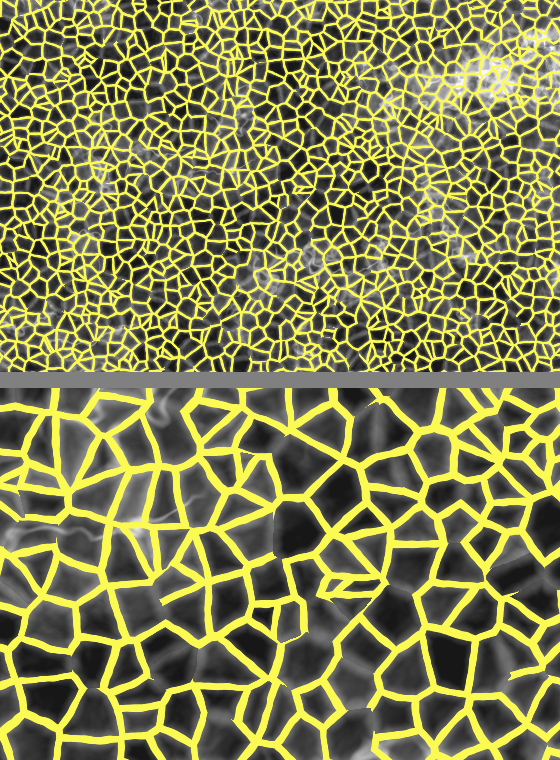
Top, the full canvas; bottom, a detail of the centre.
This texture is drawn by a WebGL 1 fragment shader. Its source:

```glsl
precision highp float;
// Yellow network of irregular cell outlines over a grey, porous micrograph-like surface.
uniform vec2 u_resolution;

const vec3 OUTLINE_YELLOW = vec3(0.98, 0.98, 0.32);
const float CELLS_PER_HEIGHT = 25.0;
const float LINE_HALF_WIDTH = 0.0033;
const float GAP_CHANCE = 0.13;

float hash(vec2 p) {
  vec3 q = fract(vec3(p.xyx) * 0.1031);
  q += dot(q, q.yzx + 33.33);
  return fract((q.x + q.y) * q.z);
}

// Warped sine octaves, roughly -1 to 1
float layeredSines(vec2 p) {
  float sum = 0.0;
  float amplitude = 0.5;
  for (int i = 0; i < 5; i++) {
    p = mat2(1.36, 1.02, -1.02, 1.36) * p + 1.7;
    sum += amplitude * sin(p.x + 1.6 * sin(p.y + 0.7 * sin(p.x * 0.6)));
    amplitude *= 0.62;
  }
  return sum;
}

// Each grid square holds one to three seeds; absent seeds are moved far away
vec2 seedPoint(vec2 square, float slot) {
  float crowd = hash(square + 71.3);
  float needed = slot < 0.5 ? 0.0 : 0.5 + 0.2 * slot;
  vec2 key = square + slot * vec2(37.7, 91.1);
  vec2 offset = 0.04 + 0.92 * vec2(hash(key + 5.3), hash(key + 18.9));
  return square + offset + (crowd < needed ? 1000.0 : 0.0);
}

vec2 nearestSeed(vec2 p) {
  vec2 best = vec2(0.0);
  float bestDistance = 1e5;
  for (int y = -1; y <= 1; y++)
  for (int x = -1; x <= 1; x++)
  for (int s = 0; s < 3; s++) {
    vec2 seed = seedPoint(floor(p) + vec2(float(x), float(y)), float(s));
    float d = dot(seed - p, seed - p);
    if (d < bestDistance) {
      bestDistance = d;
      best = seed;
    }
  }
  return best;
}

// x: distance to any cell border, y: distance to the borders left after gaps
vec2 borderDistances(vec2 p, vec2 home) {
  vec2 result = vec2(2.0);
  for (int y = -2; y <= 2; y++)
  for (int x = -2; x <= 2; x++)
  for (int s = 0; s < 3; s++) {
    vec2 seed = seedPoint(floor(p) + vec2(float(x), float(y)), float(s));
    vec2 across = seed - home;
    if (dot(across, across) > 1e-6) {
      float d = dot(0.5 * (seed + home) - p, normalize(across));
      result.x = min(result.x, d);
      if (hash((seed + home) * 7.3) > GAP_CHANCE) result.y = min(result.y, d);
    }
  }
  return result;
}

// Dark pits, paler walls, torn bright wisps and a glow to the upper right
float porousGrey(vec2 p, float wallDistance, float cellTone) {
  float broad = layeredSines(p * 6.0);
  float fine = layeredSines(p * 42.0 + broad);
  float fold = layeredSines(p * 13.0 + 4.0);
  float pit = smoothstep(0.001, 0.012, wallDistance);
  float wisp = smoothstep(0.8, 1.0, 1.0 - abs(fold)) * smoothstep(0.0, 0.7, broad);
  float glow = smoothstep(1.35, 2.2, p.x + 0.8 * p.y);
  float grey = mix(0.42, 0.2, pit) + 0.16 * (cellTone - 0.5);
  grey += 0.11 * broad + 0.07 * fine + 0.26 * wisp;
  grey += glow * (0.14 + 0.35 * smoothstep(0.1, 0.8, broad + 0.4 * fine));
  return clamp(grey, 0.09, 0.97);
}

void main() {
  vec2 p = gl_FragCoord.xy / u_resolution.y;

  // Slight wobble keeps the outlines hand-traced rather than straight
  vec2 wobble = vec2(layeredSines(p * 24.0), layeredSines(p.yx * 24.0 + 9.0));
  vec2 gridPoint = (p + 0.0026 * wobble) * CELLS_PER_HEIGHT + 10.0;

  vec2 home = nearestSeed(gridPoint);
  vec2 borders = borderDistances(gridPoint, home) / CELLS_PER_HEIGHT;

  vec3 color = vec3(porousGrey(p, borders.x, hash(home * 3.1)));
  float softness = 0.5 / u_resolution.y;
  float line = 1.0 - smoothstep(LINE_HALF_WIDTH - softness, LINE_HALF_WIDTH + softness, borders.y);
  gl_FragColor = vec4(mix(color, OUTLINE_YELLOW, line), 1.0);
}
```
